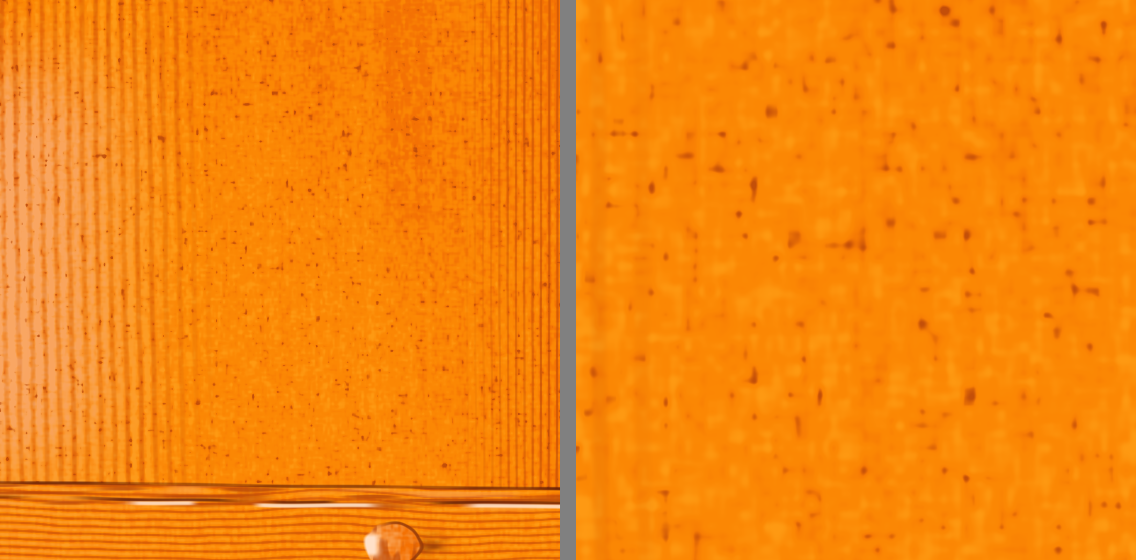
Left, the full canvas; right, a detail of the centre.
A Shadertoy shader for this texture:

```glsl
// Varnished orange pine panel with vertical grain above a horizontal rail with a knot.
const vec3 DEEP  = vec3(0.955, 0.445, 0.015);
const vec3 AMBER = vec3(0.985, 0.530, 0.015);
const vec3 GOLD  = vec3(0.995, 0.600, 0.070);
const vec3 PEACH = vec3(0.975, 0.630, 0.320);
const vec3 UMBER = vec3(0.700, 0.260, 0.040);
const vec3 SEAM_DARK = vec3(0.36, 0.10, 0.03);
const vec3 GLINT = vec3(1.00, 0.88, 0.78);

const float WIDE_PERIOD = 0.0245;   // grain spacing on the left
const float FINE_PERIOD = 0.0145;   // grain spacing on the right
const float RAIL_PERIOD = 0.0150;   // grain spacing on the rail
const float SEAM_HEIGHT = 0.139;
const float SEAM_SLOPE  = -0.013;
const float GROOVE_DROP = 0.033;    // from the seam down to the groove
const vec2 KNOT_CENTER = vec2(0.703, 0.027);
const vec2 KNOT_RADIUS = vec2(0.052, 0.040);
const float TAU = 6.2831853;

float hash(vec2 p) {
    return fract(sin(dot(p, vec2(127.1, 311.7))) * 43758.5453);
}

float noise(vec2 p) {
    vec2 i = floor(p), f = fract(p);
    f = f * f * (3.0 - 2.0 * f);
    return mix(mix(hash(i), hash(i + vec2(1, 0)), f.x),
               mix(hash(i + vec2(0, 1)), hash(i + vec2(1, 1)), f.x), f.y);
}

float stroke(float d, float width) {
    return smoothstep(width, 0.2 * width, abs(d));
}

vec3 woodColor(float tone) {
    vec3 c = mix(DEEP, AMBER, smoothstep(0.0, 0.5, tone));
    return mix(c, GOLD, smoothstep(0.5, 1.0, tone));
}

// Short crossed fibres and small blotches, about -0.5 to 0.5
float mottle(vec2 p) {
    float blotch = noise(p * 150.0);
    float upright = noise(p * vec2(230.0, 65.0) + 31.0);
    float level = noise(p * vec2(65.0, 230.0) + 73.0);
    return 0.38 * blotch + 0.36 * upright + 0.26 * level - 0.5;
}

vec3 panel(vec2 p, float speck) {
    // Grain lines, broad on the left and fine on the right
    float warp = 0.014 * noise(p * vec2(7.0, 1.6)) + 0.003 * noise(p * vec2(25.0, 14.0));
    float wide = sin(TAU * (p.x + warp + 0.012 * p.y) / WIDE_PERIOD);
    float fine = sin(TAU * (p.x + 0.3 * warp) / FINE_PERIOD);
    float left = smoothstep(0.42, 0.24, p.x) * mix(0.5, 1.0, noise(p * vec2(45.0, 5.0)));
    float right = smoothstep(0.80, 0.96, p.x) * mix(0.5, 1.0, noise(p * vec2(60.0, 3.0)));
    float thread = noise(p * vec2(120.0, 2.5) + 9.0) - 0.5;

    // Broad changes of tone
    float band = smoothstep(0.655, 0.68, p.x) * smoothstep(0.79, 0.74, p.x) * smoothstep(0.35, 0.75, p.y);
    float tone = 0.50 - 0.18 * smoothstep(0.4, 1.0, p.y) - 0.20 * band
               - 0.14 * smoothstep(0.78, 1.0, p.x)
               + 0.16 * smoothstep(0.45, 0.25, p.x)
               + 0.22 * (noise(p * vec2(9.0, 3.0)) - 0.5);
    tone += 0.34 * left * wide + 0.22 * right * fine + 0.18 * thread + 1.15 * speck;
    vec3 color = woodColor(tone);

    // Pale sheen along the left side, caught by the raised grain
    float sheen = smoothstep(0.36, 0.0, p.x) * smoothstep(1.02, 0.72, p.y) * smoothstep(0.02, 0.35, p.y);
    color = mix(color, PEACH, clamp(sheen * (0.95 + 0.45 * wide + 1.6 * speck), 0.0, 1.0));
    color += 0.07 * sheen * sheen * vec3(0.0, 0.3, 1.0);

    // Dark late wood lines
    float dark = 0.30 * left * smoothstep(0.0, 1.0, -wide) * (1.0 - 0.4 * sheen)
               + 0.55 * right * smoothstep(0.35, 1.0, -fine);
    dark += 0.9 * smoothstep(0.20, 0.42, -speck);
    return mix(color, UMBER, clamp(dark, 0.0, 0.75));
}

vec3 rail(vec2 p, float speck) {
    float warp = 0.022 * noise(p * vec2(5.0, 9.0)) + 0.004 * noise(p * vec2(18.0, 30.0));
    float grain = sin(TAU * (p.y + warp) / RAIL_PERIOD);
    vec3 color = woodColor(0.48 + 0.32 * grain + 1.0 * speck);
    color = mix(color, PEACH, 0.35 * smoothstep(0.5, 0.0, p.x) * smoothstep(-0.2, 1.0, grain));
    return mix(color, UMBER, 0.40 * smoothstep(0.3, 1.0, -grain));
}

// Seam under the panel, then a groove with broken shadows and glints
vec3 addSeam(vec3 color, vec2 p, float drop) {
    float streak = noise(vec2(p.x * 9.0, p.y * 150.0));
    float bevel = smoothstep(-0.044, -0.034, drop) * smoothstep(0.0, -0.006, drop);
    color = mix(color, UMBER, 0.75 * bevel * smoothstep(0.5, 0.85, streak));
    color = mix(color, PEACH, 0.55 * bevel * smoothstep(0.45, 0.1, streak));
    float broken = mix(0.45, 1.0, noise(vec2(p.x * 14.0, 4.0)));
    color = mix(color, SEAM_DARK, 0.85 * broken * stroke(drop, 0.0045));
    float groove = drop + GROOVE_DROP + 0.004 * (noise(vec2(p.x * 8.0, 2.0)) - 0.5);
    float shade = smoothstep(0.25, 0.7, noise(vec2(p.x * 11.0, 17.0)));
    float shine = smoothstep(0.40, 0.72, noise(vec2(p.x * 10.0, 41.0)));
    color = mix(color, SEAM_DARK, 0.75 * shade * stroke(groove - 0.006, 0.0045));
    return mix(color, GLINT, 0.9 * shine * stroke(groove, 0.0055));
}

vec3 addKnot(vec3 color, vec2 p, float speck) {
    vec2 q = (p - KNOT_CENTER) / KNOT_RADIUS;
    float r = length(q) + 0.22 * (noise(p * 45.0) - 0.5);
    float shadow = exp(-dot(q - vec2(1.25, 0.0), (q - vec2(1.25, 0.0)) * vec2(4.0, 5.0)));
    color = mix(color, UMBER * 0.75, 0.85 * shadow * noise(p * vec2(50.0, 130.0)));
    vec3 heart = mix(DEEP, PEACH, clamp(0.45 - 0.3 * q.x + 1.5 * speck, 0.0, 1.0));
    heart = mix(heart, UMBER, 0.6 * smoothstep(0.5, 0.8, noise(p * vec2(100.0, 35.0))));
    heart = mix(heart, GLINT, smoothstep(-0.35, -0.7, q.x) * smoothstep(0.7, 0.3, abs(q.y)));
    color = mix(color, heart, smoothstep(1.03, 0.93, r));
    return mix(color, UMBER * 0.8, 0.8 * stroke(r - 0.97, 0.10) * smoothstep(-0.7, 0.1, q.x));
}

void mainImage(out vec4 fragColor, in vec2 fragCoord) {
    vec2 p = fragCoord / iResolution.xy;
    float speck = mottle(p);
    float drop = p.y - SEAM_HEIGHT - SEAM_SLOPE * p.x - 0.003 * (noise(vec2(p.x * 6.0, 1.0)) - 0.5);
    vec3 color = mix(rail(p, speck), panel(p, speck), smoothstep(-0.002, 0.002, drop));
    color = addKnot(addSeam(color, p, drop), p, speck);
    fragColor = vec4(clamp(color, 0.0, 1.0), 1.0);
}
```
